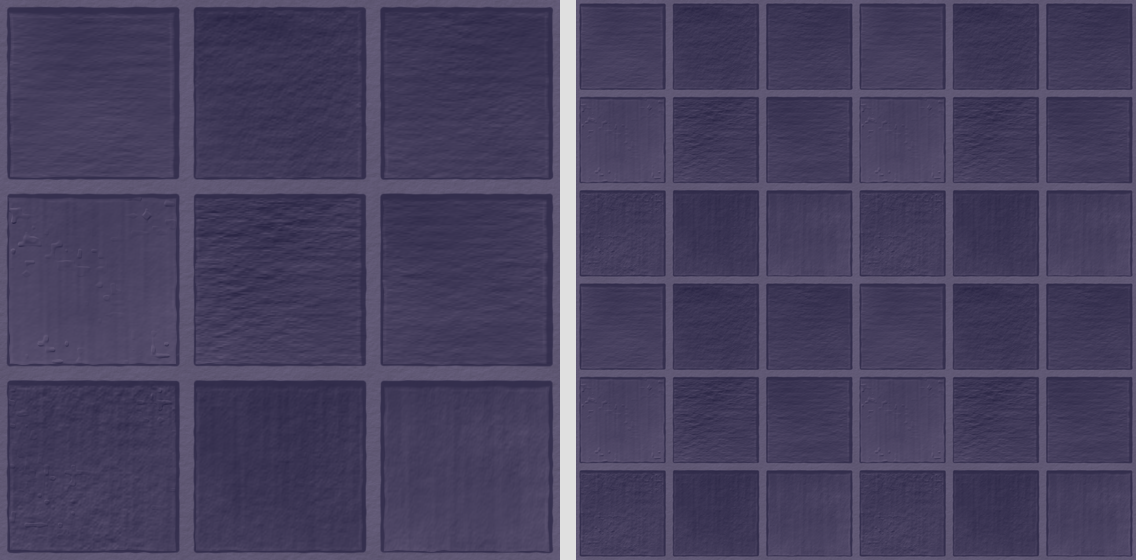
Left: one tile. Right: repeated 2 by 2.
Reproduce this texture procedurally as a Shadertoy shader.

```glsl
// Three by three glazed square tiles in dusky violet, set in paler grout.
// Each tile has its own tone, grain direction, roughness and pitting; its
// relief is a lit difference of wrapped value noise, with dark worn rims.

const float TILES = 3.0;
const float HALF_SIZE = 0.461;   // half a tile, in units of the pitch
const vec3 DARK  = vec3(0.20, 0.18, 0.30);
const vec3 LIGHT = vec3(0.31, 0.28, 0.40);
const vec3 GROUT = vec3(0.375, 0.345, 0.455);

// Per tile from the lower left: tone, vertical grain, roughness, pits
const vec4 FINISH[9] = vec4[9](
    vec4(0.48, 0.7, 1.2, 0.5), vec4(0.26, 0.8, 0.7, 0.1), vec4(0.66, 1.0, 0.7, 0.0),
    vec4(0.82, 0.6, 0.4, 1.0), vec4(0.46, 0.0, 1.3, 0.1), vec4(0.42, 0.0, 0.8, 0.0),
    vec4(0.60, 0.0, 0.7, 0.0), vec4(0.30, 0.5, 1.0, 0.1), vec4(0.32, 0.1, 0.8, 0.0));

float hash(vec2 p) {
    vec3 q = fract(p.xyx * 0.1031);
    q += dot(q, q.yzx + 33.33);
    return fract((q.x + q.y) * q.z);
}

// Value noise over the canvas, wrapping after freq whole cells
float noise(vec2 uv, vec2 freq, float seed) {
    vec2 p = uv * freq, cell = floor(p), f = p - cell;
    f = f * f * (3.0 - 2.0 * f);
    vec2 a = mod(cell, freq) + seed, b = mod(cell + 1.0, freq) + seed;
    return mix(mix(hash(a), hash(vec2(b.x, a.y)), f.x),
               mix(hash(vec2(a.x, b.y)), hash(b), f.x), f.y);
}

float fbm(vec2 uv, vec2 freq, float seed) {
    float sum = 0.0, amp = 0.5;
    for (int i = 0; i < 3; i++) {
        sum += amp * noise(uv, freq, seed + float(i) * 17.0);
        freq *= 2.0;
        amp *= 0.6;
    }
    return sum;
}

float roundBox(vec2 p, float size, float radius) {
    vec2 q = abs(p) - size + radius;
    return length(max(q, 0.0)) + min(max(q.x, q.y), 0.0) - radius;
}

// Glaze height: directional grain with scattered sunken pits
float glazeHeight(vec2 uv, vec2 freq, vec4 finish, float seed) {
    float clusters = smoothstep(0.35, 0.7, noise(uv, vec2(11.0), seed + 5.0));
    float pits = smoothstep(0.68, 0.9, noise(uv, vec2(84.0, 96.0), seed + 9.0));
    return finish.z * fbm(uv, freq, seed) - 0.7 * finish.w * pits * clusters;
}

// Tone of the glazed face: 0 is dark, 1 is light
float glazeTone(vec2 uv, vec2 p, vec4 finish, float seed) {
    vec2 freq = round(mix(vec2(38.0, 92.0), vec2(74.0, 54.0), finish.y));
    vec2 light = vec2(0.0005, -0.0011);
    float relief = glazeHeight(uv - light, freq, finish, seed)
                 - glazeHeight(uv + light, freq, finish, seed);
    float patches = noise(uv, vec2(10.0), seed + 3.0);
    vec2 streakFreq = finish.y > 0.5 ? vec2(150.0, 8.0) : vec2(8.0, 170.0);
    float streaks = noise(uv, streakFreq, seed + 7.0) - 0.5;
    float cloud = fbm(uv, vec2(7.0, 9.0), seed + 11.0) - 0.49;
    float sheen = 0.5 * smoothstep(0.1, HALF_SIZE, abs(p.x)) * patches;
    return finish.x - 0.45 * p.y + 0.45 * cloud + 0.2 * streaks + 0.35 * sheen
         + relief * (1.1 + 1.3 * patches);
}

// Dark rim of uneven width on each side, with a thin lit ridge inside it
float rimTone(vec2 uv, vec2 p, vec2 id, float tone) {
    float wobble = 0.010 * (noise(uv, vec2(48.0), 61.0) - 0.5);
    vec4 inside = HALF_SIZE - vec4(p.x, -p.x, p.y, -p.y) + wobble;
    vec4 chance = vec4(hash(id + 21.0), hash(id + 37.0), hash(id + 53.0), hash(id + 71.0));
    vec4 width = mix(vec4(0.014, 0.012, 0.022, 0.010),
                     vec4(0.042, 0.026, 0.052, 0.016), chance);
    vec4 band = 1.0 - smoothstep(width * 0.6, width, inside);
    vec4 offset = (inside - width - 0.008) / 0.007;
    vec4 ridge = exp(-offset * offset);
    float shade = max(max(band.x, band.y), max(band.z, band.w));
    float glint = max(max(ridge.x, ridge.y), max(ridge.z, ridge.w));
    float wear = noise(uv, vec2(33.0), 83.0);
    tone += 0.28 * glint * wear * (1.0 - shade);
    return mix(tone, -0.2 + 0.25 * wear, shade * (0.65 + 0.3 * wear));
}

vec3 groutColor(vec2 uv) {
    vec2 light = vec2(0.0006, -0.001);
    float grain = fbm(uv - light, vec2(90.0, 120.0), 41.0)
                - fbm(uv + light, vec2(90.0, 120.0), 41.0);
    float cloud = noise(uv, vec2(12.0), 45.0) - 0.5;
    return GROUT * (1.0 + 0.22 * grain + 0.04 * cloud);
}

void mainImage(out vec4 fragColor, in vec2 fragCoord) {
    vec2 uv = fragCoord / iResolution.xy;
    vec2 id = floor(uv * TILES);
    vec2 p = fract(uv * TILES) - 0.5;
    int index = int(id.x + TILES * id.y);
    float seed = 100.0 + 23.0 * float(index);

    // Glazed face and rim
    float tone = glazeTone(uv, p, FINISH[index], seed);
    tone = clamp(rimTone(uv, p, id, tone), -0.3, 1.6);
    vec3 glaze = mix(DARK, LIGHT, tone);

    // Tile outline over the grout
    float outline = roundBox(p, HALF_SIZE, 0.018)
                  + 0.005 * (noise(uv, vec2(70.0), 29.0) - 0.5);
    float soft = TILES / iResolution.y;
    float cover = 1.0 - smoothstep(-soft, soft, outline);
    fragColor = vec4(mix(groutColor(uv), glaze, cover), 1.0);
}
```
